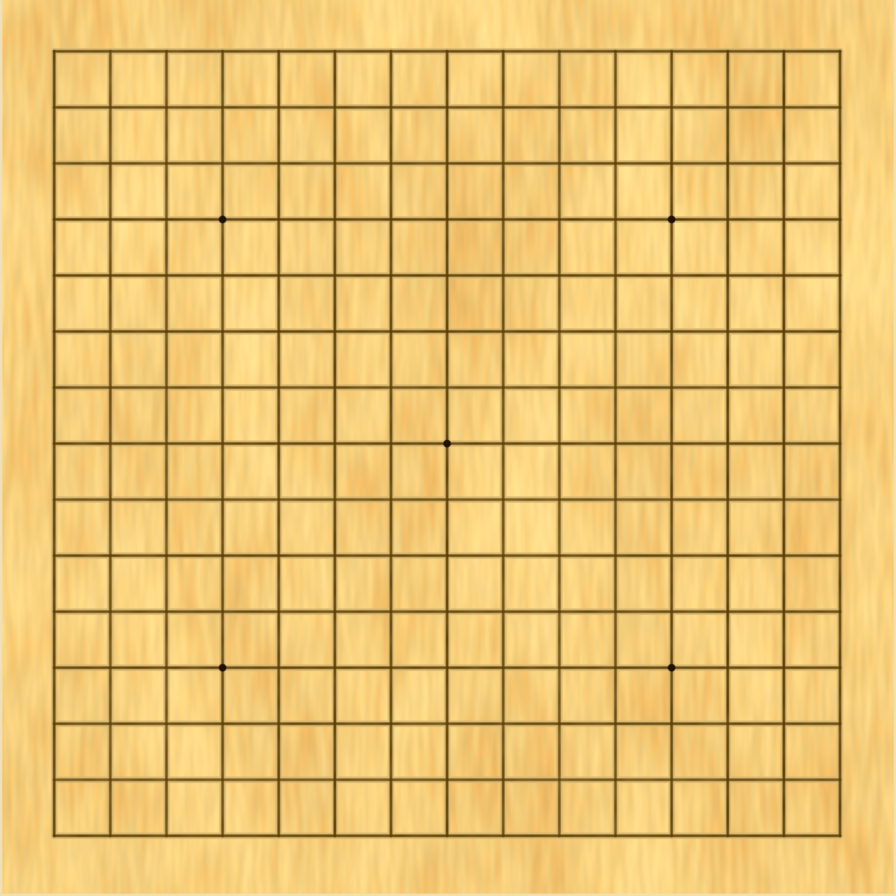
This pattern is drawn by a WebGL 2 fragment shader. Its source:

```glsl
#version 300 es
precision highp float;
// Wooden game board: 14 by 14 cells of thin dark lines, five star points, fine vertical grain.

uniform vec2 u_resolution;
out vec4 fragColor;

const float CELLS = 14.0;
const vec2 GRID_MIN = vec2(0.0605, 0.0672);
const vec2 GRID_MAX = vec2(0.9375, 0.9427);
const float LINE_CORE = 0.0003;
const float LINE_EDGE = 0.0027;
const float HALO_EDGE = 0.0046;
const float STAR_RADIUS = 0.0042;
const float RIM_WIDTH = 0.0025;

const vec3 WOOD = vec3(0.97, 0.82, 0.49);
const vec3 WOOD_WARM = vec3(0.97, 0.76, 0.41);
const vec3 WOOD_PALE = vec3(0.98, 0.85, 0.54);
const vec3 INK = vec3(0.36, 0.24, 0.01);
const vec3 HALO = vec3(0.84, 0.72, 0.45);
const vec3 STAR_INK = vec3(0.12, 0.07, 0.01);
const vec3 RIM = vec3(0.95, 0.88, 0.71);

float hash(vec2 p) {
    vec3 q = fract(vec3(p.xyx) * 0.1031);
    q += dot(q, q.yzx + 33.33);
    return fract((q.x + q.y) * q.z);
}

vec2 gradientAt(vec2 cell) {
    float angle = 6.28319 * hash(cell);
    return vec2(cos(angle), sin(angle));
}

float gradientNoise(vec2 p) {
    vec2 i = floor(p), f = fract(p);
    vec2 u = f * f * f * (f * (f * 6.0 - 15.0) + 10.0);
    vec2 e = vec2(1.0, 0.0);
    float low = mix(dot(gradientAt(i), f), dot(gradientAt(i + e), f - e), u.x);
    float high = mix(dot(gradientAt(i + e.yx), f - e.yx), dot(gradientAt(i + 1.0), f - 1.0), u.x);
    return mix(low, high, u.y);
}

// Fine streaks along the grain, over broad patches of warm and pale wood
vec3 woodColor(vec2 uv) {
    float streaks = gradientNoise(uv * vec2(115.0, 14.0));
    float fibres = gradientNoise(uv * vec2(180.0, 34.0) + 41.0);
    float patches = gradientNoise(uv * vec2(22.0, 12.0) + 87.0);
    float bands = gradientNoise(uv * vec2(9.0, 3.5) + 13.0);
    float tone = 0.6 * streaks + 0.3 * fibres + 0.6 * patches + 0.7 * bands;
    vec3 color = mix(WOOD, WOOD_WARM, clamp(1.6 * tone, 0.0, 1.0));
    color = mix(color, WOOD_PALE, clamp(-1.6 * tone, 0.0, 1.0));
    return color * (1.0 + 0.05 * fibres - 0.04 * streaks - 0.05 * bands);
}

// Core (x) and halo (y) of the closest line; "across" counts lines, "along" follows them
vec2 lineInk(float across, float along, vec2 spacing, float pixel, float seed) {
    float index = clamp(round(across), 0.0, CELLS);
    float overshoot = along - clamp(along, 0.0, CELLS);
    float d = length(vec2(across - index, overshoot) * spacing);
    float strength = mix(0.8, 1.0, hash(vec2(index, seed)));
    float wear = 0.95 + 0.15 * gradientNoise(vec2(along * 3.0, index * 7.3 + seed));
    float edge = max(LINE_EDGE, LINE_CORE + pixel);
    float core = strength * wear * (1.0 - smoothstep(LINE_CORE, edge, d));
    float halo = 1.0 - smoothstep(LINE_EDGE, max(HALO_EDGE, LINE_EDGE + pixel), d);
    return vec2(core, halo);
}

// Star points sit at the centre and four lines out from it on both axes
float starInk(vec2 grid, vec2 spacing, float pixel) {
    vec2 offset = grid - 0.5 * CELLS;
    float d = length(offset * spacing);
    d = min(d, length((abs(offset) - 4.0) * spacing));
    return 1.0 - smoothstep(STAR_RADIUS - pixel, STAR_RADIUS + pixel, d);
}

// Thin pale rim on the left, right and bottom sides
float rimMask(vec2 uv, float pixel) {
    float d = min(min(uv.x, 1.0 - uv.x), uv.y);
    return 1.0 - smoothstep(RIM_WIDTH - pixel, RIM_WIDTH + pixel, d);
}

void main() {
    vec2 uv = gl_FragCoord.xy / u_resolution;
    float pixel = 1.0 / min(u_resolution.x, u_resolution.y);
    vec2 spacing = (GRID_MAX - GRID_MIN) / CELLS;
    vec2 grid = (uv - GRID_MIN) / spacing;

    vec3 color = woodColor(uv);
    color = mix(color, RIM, rimMask(uv, pixel));

    // Overlay both line sets so that crossings come out darker
    vec2 columns = lineInk(grid.x, grid.y, spacing, pixel, 3.0);
    vec2 rows = lineInk(grid.y, grid.x, spacing.yx, pixel, 19.0);
    vec2 ink = 1.0 - (1.0 - columns) * (1.0 - rows);
    color = mix(color, HALO, 0.85 * ink.y);
    color = mix(color, INK, ink.x);
    color = mix(color, STAR_INK, starInk(grid, spacing, pixel));

    fragColor = vec4(color, 1.0);
}
```
